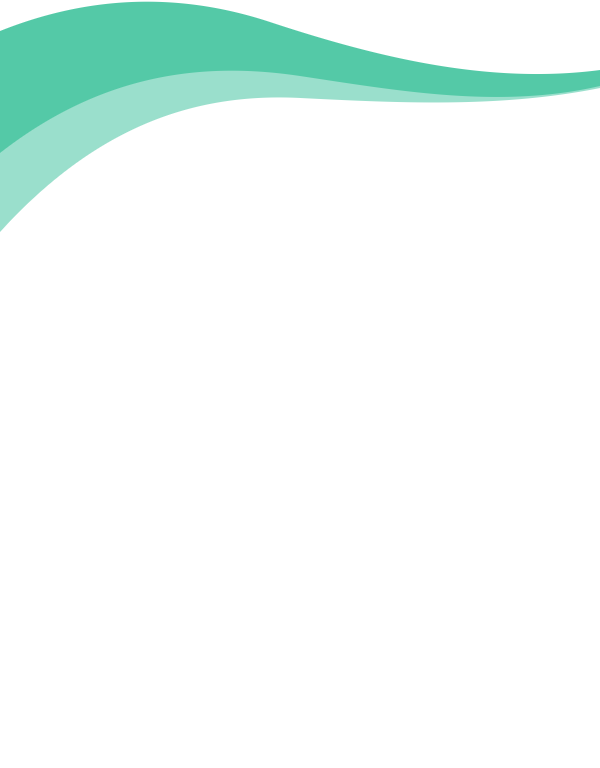
This background is drawn by a Shadertoy shader. Its source:

```glsl
// Draws a two-tone green ribbon wave sweeping across the top of a white page.

const vec3 PAPER = vec3(1.0);
const vec3 DEEP_GREEN = vec3(0.33, 0.79, 0.655);
const vec3 PALE_GREEN = vec3(0.605, 0.875, 0.80);

// Knots of each edge: x, depth below the top, slope (all in canvas widths).
const vec3 CREST_LEFT  = vec3(0.00, 0.0517, -0.40);
const vec3 CREST_JOIN  = vec3(0.45, 0.0367,  0.33);
const vec3 CREST_RIGHT = vec3(1.00, 0.1167, -0.13);

const vec3 SEAM_LEFT  = vec3(0.0, 0.2550, -0.78);
const vec3 SEAM_JOIN  = vec3(0.5, 0.1267,  0.15);
const vec3 SEAM_RIGHT = vec3(1.0, 0.1433, -0.23);

const vec3 HEM_LEFT  = vec3(0.0, 0.3867, -1.10);
const vec3 HEM_JOIN  = vec3(0.5, 0.1633,  0.05);
const vec3 HEM_RIGHT = vec3(1.0, 0.1467, -0.20);

// Cubic Hermite curve between two knots.
float hermite(float x, vec3 a, vec3 b) {
    float span = b.x - a.x;
    float t = (x - a.x) / span;
    float s = 1.0 - t;
    return s * s * ((1.0 + 2.0 * t) * a.y + t * span * a.z)
         + t * t * ((1.0 + 2.0 * s) * b.y - s * span * b.z);
}

// Smooth coverage of the region below an edge made of two curves.
float below(vec2 p, vec3 left, vec3 join, vec3 right) {
    float edge = p.x < join.x ? hermite(p.x, left, join)
                              : hermite(p.x, join, right);
    float d = p.y - edge;
    float pixel = length(vec2(dFdx(d), dFdy(d)));
    return clamp(0.5 + d / pixel, 0.0, 1.0);
}

void mainImage(out vec4 fragColor, in vec2 fragCoord) {
    // Position in canvas widths, with depth measured down from the top.
    vec2 p = vec2(fragCoord.x, iResolution.y - fragCoord.y) / iResolution.x;

    float belowCrest = below(p, CREST_LEFT, CREST_JOIN, CREST_RIGHT);
    float belowSeam = below(p, SEAM_LEFT, SEAM_JOIN, SEAM_RIGHT);
    float belowHem = below(p, HEM_LEFT, HEM_JOIN, HEM_RIGHT);

    // The seam splits the ribbon into its deep and pale bands.
    vec3 ribbon = mix(DEEP_GREEN, PALE_GREEN, belowSeam);
    vec3 color = mix(PAPER, ribbon, belowCrest * (1.0 - belowHem));
    fragColor = vec4(color, 1.0);
}
```
